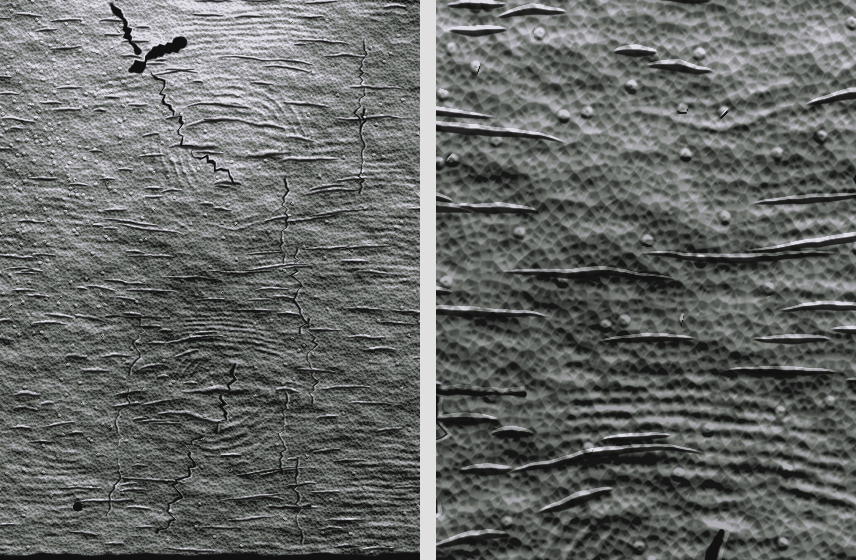
Left, the full canvas; right, a detail of the centre.
Give the GLSL for this texture, as a WebGL 2 fragment shader.

```glsl
#version 300 es
precision highp float;
uniform vec2 u_resolution;
out vec4 fragColor;

const vec3 UPPER_KNOT = vec3(0.41, 0.73, 0.14);  // centre, radius
const vec3 LOWER_KNOT = vec3(0.40, 0.29, 0.115);

float hash(vec2 p) {
  vec3 q = fract(p.xyx * vec3(0.1031, 0.1030, 0.0973));
  q += dot(q, q.yzx + 33.33);
  return fract((q.x + q.y) * q.z);
}

// Layered sines, about -1 to 1
float waves(vec2 p) {
  float sum = 0.0, amp = 0.5;
  for (int i = 0; i < 4; i++) {
    sum += amp * sin(p.x + 1.7 * sin(p.y));
    p = mat2(1.2, 1.3, -1.3, 1.2) * p + 2.1;
    amp *= 0.55;
  }
  return sum;
}

// Cellular noise: nearest distance and a random value of that cell
vec2 cells(vec2 p) {
  vec2 base = floor(p), best = vec2(9.0, 0.0);
  for (int y = -1; y <= 1; y++)
    for (int x = -1; x <= 1; x++) {
      vec2 id = base + vec2(x, y);
      float d = length(id + vec2(hash(id), hash(id + 71.7)) - p);
      if (d < best.x) best = vec2(d, hash(id + 19.3));
    }
  return best;
}

float blob(vec2 p, vec2 centre, vec2 size) {
  vec2 q = (p - centre) / size;
  return exp(-dot(q, q));
}

// Bends horizontal grain around a knot
float bulge(vec2 p, vec3 knot) {
  vec2 d = p - knot.xy;
  return -0.55 * d.y * exp(-dot(d, d) / (knot.z * knot.z));
}

vec2 grainFlow(vec2 p) {
  float bend = bulge(p, UPPER_KNOT) + bulge(p, LOWER_KNOT);
  return p + vec2(0.0, bend + 0.004 * waves(p * 16.0));
}

float rings(vec2 p, vec3 knot) {
  float d = length(p - knot.xy) + 0.008 * waves(p * 22.0);
  float annulus = smoothstep(0.15, 0.5, d / knot.z) * (1.0 - smoothstep(0.8, 1.3, d / knot.z));
  float crease = pow(0.5 + 0.5 * sin(d * 430.0 + 2.0 * waves(p * 30.0)), 2.0);
  return crease * annulus * smoothstep(-0.5, 0.6, waves(p * 19.0 + 4.0));
}

// Paint relief: leathery grain, ripples, knot rings and blisters
float relief(vec2 p) {
  vec2 q = grainFlow(p);
  float h = 0.0007 * cells(p * 170.0).x + 0.0012 * cells(p * vec2(48.0, 66.0)).x;
  h += 0.0018 * waves(p * vec2(26.0, 44.0));
  float ripple = sin(q.y * 470.0 + 5.0 * waves(q * vec2(12.0, 18.0)));
  h += 0.0003 * ripple * smoothstep(-0.1, 0.6, waves(p * vec2(9.0, 13.0) + 3.0));
  h += 0.0009 * (rings(p, UPPER_KNOT) + rings(p, LOWER_KNOT));
  vec2 blister = cells(p * 75.0);
  float share = 0.06 + 0.34 * blob(p, vec2(0.06, 0.72), vec2(0.17, 0.3));
  return h + 0.0009 * step(blister.y, share) * (1.0 - smoothstep(0.08, 0.34, blister.x));
}

// Scattered horizontal splits: x = dark gap, y = lit lip, z = soft shadow
vec3 splits(vec2 p, vec2 size, float amount, float px) {
  vec2 q = grainFlow(p) / size, base = floor(q);
  vec3 marks = vec3(0.0);
  for (int y = -1; y <= 1; y++)
    for (int x = -1; x <= 1; x++) {
      vec2 id = base + vec2(x, y);
      vec2 centre = id + vec2(hash(id + 5.1), hash(id + 37.9));
      float column = centre.x * size.x;
      float density = 0.06 + 0.75 * exp(-pow((column - 0.61) / 0.09, 2.0))
                    + 0.5 * exp(-pow((column - 0.39) / 0.12, 2.0));
      if (hash(id + 11.3) > density * amount) continue;
      float reach = mix(0.2, 0.65, hash(id + 53.7));
      vec2 d = (q - centre) * size;
      float taper = max(1.0 - abs(d.x) / (reach * size.x), 0.0);
      d.y += 0.1 * (hash(id + 3.0) - 0.5) * d.x + 0.0018 * waves(vec2(p.x * 60.0, id.y));
      float w = 0.0021 * sqrt(taper), on = smoothstep(0.0, 0.2, taper);
      float gap = 1.0 - smoothstep(w - px, w + px, abs(d.y));
      float lip = 1.0 - smoothstep(w * 0.5, w * 0.5 + px, abs(d.y - w * 1.9));
      float shadow = smoothstep(-0.012, 0.0, d.y) * (1.0 - smoothstep(0.0, px, d.y));
      marks = max(marks, on * vec3(gap, lip, shadow));
    }
  return marks;
}

float zigzag(float s, float seed) {
  float i = floor(s);
  return mix(hash(vec2(i, seed)), hash(vec2(i + 1.0, seed)), s - i) - 0.5;
}

// Jagged fracture from a to b: x = dark gap, y = lit edge
vec2 fracture(vec2 p, vec2 a, vec2 b, float jag, float w, float px) {
  float len = distance(a, b), seed = floor(a.x * 700.0 + a.y * 300.0);
  vec2 dir = (b - a) / len, r = p - a;
  float s = dot(r, dir);
  float ends = smoothstep(0.0, 0.02, s) * smoothstep(0.0, 0.02, len - s);
  float side = dot(r, vec2(-dir.y, dir.x));
  side -= ends * jag * (zigzag(s * 45.0, seed) + 0.5 * zigzag(s * 150.0, seed));
  float past = max(max(-s, s - len), 0.0);
  float width = w * (0.75 + 1.2 * zigzag(s * 70.0, seed + 9.0));
  float gap = 1.0 - smoothstep(width - px, width + px, length(vec2(side, past)));
  float edge = 1.0 - smoothstep(0.0008, 0.0008 + px, length(vec2(side - width - 0.0018, past)));
  return vec2(gap, 0.6 * edge);
}

// Broad light falling from the top
float tone(vec2 p) {
  float l = 0.37 + 0.12 * smoothstep(0.2, 0.9, p.y) + 0.05 * waves(p * vec2(9.0, 5.0));
  l += 0.24 * blob(p, vec2(0.38, 1.0), vec2(0.25, 0.17)) + 0.08 * blob(p, UPPER_KNOT.xy, vec2(0.14));
  l += 0.09 * blob(p, vec2(0.1, 0.88), vec2(0.15, 0.2)) - 0.09 * blob(p, vec2(0.33, 0.48), vec2(0.12));
  return l - 0.07 * blob(p, vec2(0.75, 0.1), vec2(0.25, 0.4)) - 0.15 * blob(p, vec2(0.75, 1.0), vec2(0.1));
}

void main() {
  vec2 p = gl_FragCoord.xy / u_resolution.y;
  float px = 1.0 / u_resolution.y, e = 0.0015;
  float h = relief(p);
  vec2 slope = vec2(relief(p + vec2(e, 0.0)), relief(p + vec2(0.0, e))) - h;
  float lum = tone(p) - clamp(dot(slope / e, vec2(0.35, 1.0)), -0.35, 0.35);

  vec3 marks = max(splits(p, vec2(0.1, 0.024), 0.75, px), splits(p + 0.37, vec2(0.05, 0.016), 0.3, px));
  vec2 f = fracture(p, vec2(0.20, 0.99), vec2(0.245, 0.91), 0.02, 0.008, px);
  f = max(f, fracture(p, vec2(0.235, 0.875), vec2(0.325, 0.925), 0.02, 0.011, px));
  f = max(f, fracture(p, vec2(0.27, 0.87), vec2(0.345, 0.72), 0.03, 0.003, px));
  f = max(f, fracture(p, vec2(0.345, 0.72), vec2(0.43, 0.67), 0.03, 0.003, px));
  f = max(f, fracture(p, vec2(0.42, 0.35), vec2(0.385, 0.23), 0.035, 0.0035, px));
  f = max(f, fracture(p, vec2(0.36, 0.22), vec2(0.28, 0.05), 0.035, 0.0028, px));
  f = max(f, fracture(p, vec2(0.19, 0.434), vec2(0.302, 0.432), 0.004, 0.002, px));
  f = max(f, fracture(p, vec2(0.482, 0.094), vec2(0.553, 0.096), 0.005, 0.003, px));
  // Long faults following the right and left board seams
  for (int i = 0; i < 7; i++) {
    float k = float(i), top = 0.93 - 0.125 * k, shift = hash(vec2(k, 8.0));
    float x = k < 2.0 ? 0.65 : 0.53 + 0.025 * sin(k * 2.1);
    f = max(f, fracture(p, vec2(x, top), vec2(x + 0.02 * (shift - 0.5), top - 0.15), 0.022, 0.0018, px));
    if (i > 3) f = max(f, fracture(p, vec2(0.33 - 0.02 * k, top), vec2(0.31 - 0.02 * k, top - 0.1), 0.02, 0.0013, px));
  }

  lum -= 0.11 * marks.z;
  lum = mix(lum, lum + 0.3, max(marks.y, f.y));
  float dark = max(max(0.85 * marks.x, f.x), 1.0 - smoothstep(0.008, 0.009, length(p - vec2(0.139, 0.095))));
  dark = max(dark, 1.0 - smoothstep(0.009, 0.013, p.y + 0.004 * waves(p * 40.0)));
  vec3 tint = mix(vec3(0.975, 1.02, 0.975), vec3(1.0, 0.99, 1.03), smoothstep(0.45, 0.65, lum));
  vec3 paint = clamp(lum, 0.08, 0.88) * tint;
  fragColor = vec4(mix(paint, vec3(0.07, 0.065, 0.065), dark), 1.0);
}
```
